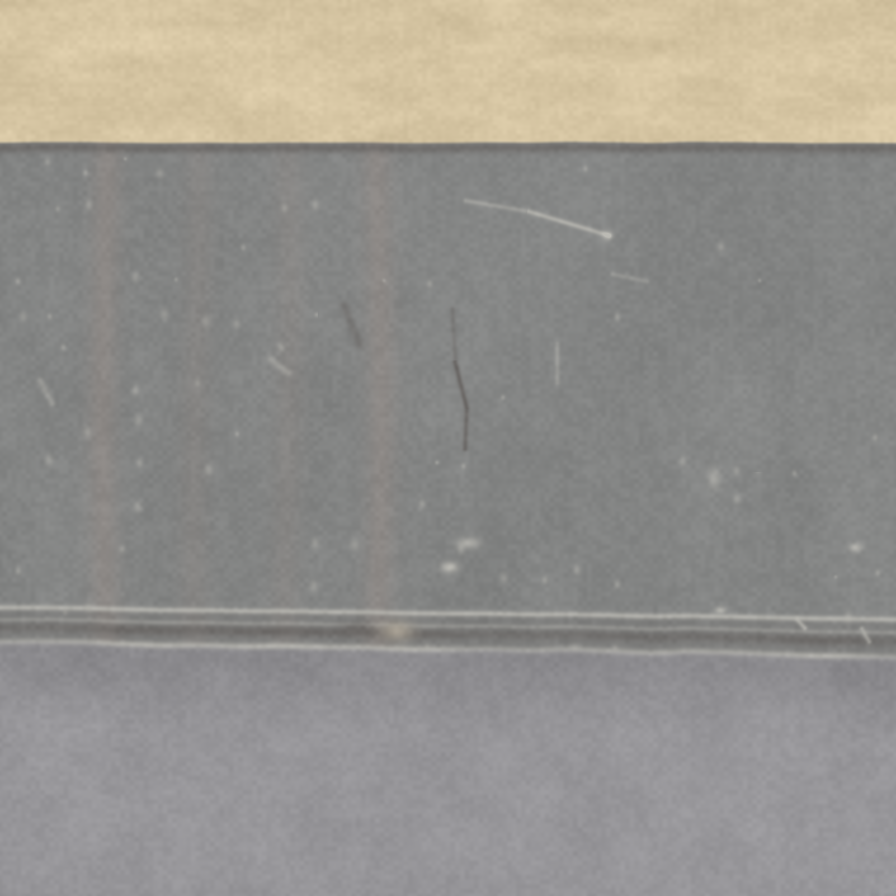
This texture is drawn by a WebGL 1 fragment shader. Its source:

```glsl
precision highp float;
uniform vec2 u_resolution;

const vec3 SAND = vec3(0.835, 0.77, 0.635);
const vec3 PLATE = vec3(0.515, 0.52, 0.517);
const vec3 BASE = vec3(0.592, 0.588, 0.602);
const vec3 SHADOW = vec3(0.40, 0.385, 0.375);
const vec3 GLINT = vec3(0.73, 0.725, 0.70);
const vec3 WARM = vec3(0.565, 0.54, 0.525);
const float SAND_EDGE = 0.841;
const float SOFT = 0.0025;
const float GRAIN = 0.035;
const float SPECK_CELLS = 24.0;

float hash(vec2 p) {
  return fract(sin(dot(p, vec2(127.1, 311.7))) * 43758.5453);
}

float noise(vec2 p) {
  vec2 i = floor(p), f = fract(p);
  f = f * f * (3.0 - 2.0 * f);
  return mix(mix(hash(i), hash(i + vec2(1.0, 0.0)), f.x),
             mix(hash(i + vec2(0.0, 1.0)), hash(i + 1.0), f.x), f.y);
}

float fbm(vec2 p) {
  float sum = 0.0, amp = 0.5;
  for (int i = 0; i < 4; i++) {
    sum += amp * noise(p);
    p = p * 2.03 + 17.0;
    amp *= 0.5;
  }
  return sum - 0.47;
}

float bell(float d, float width) {
  return exp(-d * d / (width * width));
}

float scratch(vec2 p, vec2 a, vec2 b, float width) {
  vec2 ab = b - a;
  float t = clamp(dot(p - a, ab) / dot(ab, ab), 0.0, 1.0);
  return bell(length(p - a - ab * t), width);
}

float dot2d(vec2 p, vec2 center, vec2 size) {
  vec2 d = (p - center) / size;
  return exp(-dot(d, d));
}

// Sparse pale flecks, denser toward the lower left
float flecks(vec2 p) {
  vec2 cell = floor(p * SPECK_CELLS);
  vec2 offset = 0.25 + 0.5 * vec2(hash(cell + 3.1), hash(cell + 8.7));
  vec2 size = mix(vec2(0.0022), vec2(0.005, 0.007), hash(cell + 5.3));
  float density = 0.10 + 0.16 * smoothstep(0.55, 0.1, p.x) + 0.10 * smoothstep(0.55, 0.35, p.y);
  float present = step(hash(cell + 1.9), density);
  return present * dot2d(p, (cell + offset) / SPECK_CELLS, size);
}

// Faint vertical bands on the plate
float streaks(vec2 p) {
  float sum = 0.0;
  for (int i = 0; i < 4; i++) {
    float k = float(i);
    float x = 0.117 + 0.102 * k + 0.003 * sin(p.y * 9.0 + k);
    float strength = mix(0.5, 1.0, step(abs(abs(k - 1.5) - 1.5), 0.1));
    sum += strength * bell(p.x - x, 0.016);
  }
  return sum;
}

vec3 plateColor(vec2 p) {
  vec3 c = PLATE + 0.05 * fbm(p * vec2(18.0, 9.0));
  c = mix(c, WARM, 0.7 * streaks(p));

  // Pale scratches and bright chips
  float pale = 0.45 * scratch(p, vec2(0.52, 0.776), vec2(0.59, 0.764), 0.003);
  pale = max(pale, 0.75 * scratch(p, vec2(0.59, 0.764), vec2(0.68, 0.737), 0.003));
  pale = max(pale, 0.3 * scratch(p, vec2(0.684, 0.694), vec2(0.722, 0.686), 0.003));
  pale = max(pale, 0.35 * scratch(p, vec2(0.622, 0.616), vec2(0.622, 0.573), 0.003));
  pale = max(pale, 0.4 * scratch(p, vec2(0.302, 0.599), vec2(0.322, 0.584), 0.004));
  pale = max(pale, 0.4 * scratch(p, vec2(0.045, 0.575), vec2(0.058, 0.55), 0.004));
  pale += dot2d(p, vec2(0.502, 0.367), vec2(0.009, 0.006));
  pale += 0.75 * dot2d(p, vec2(0.523, 0.394), vec2(0.012, 0.006));
  pale += 0.55 * dot2d(p, vec2(0.797, 0.466), vec2(0.007, 0.012));
  pale += 0.8 * dot2d(p, vec2(0.955, 0.389), vec2(0.007, 0.005));
  pale += 0.6 * dot2d(p, vec2(0.678, 0.737), vec2(0.006));
  c = mix(c, GLINT, clamp(pale + 0.4 * flecks(p), 0.0, 1.0));

  // Dark hairs
  float hair = 0.35 * scratch(p, vec2(0.505, 0.655), vec2(0.508, 0.596), 0.003);
  hair = max(hair, 0.8 * scratch(p, vec2(0.508, 0.596), vec2(0.521, 0.544), 0.003));
  hair = max(hair, 0.7 * scratch(p, vec2(0.521, 0.544), vec2(0.519, 0.499), 0.003));
  hair = max(hair, 0.45 * scratch(p, vec2(0.384, 0.659), vec2(0.401, 0.616), 0.005));
  return mix(c, SHADOW, hair);
}

void main() {
  vec2 p = gl_FragCoord.xy / u_resolution;
  float wobble = 0.003 * (noise(vec2(p.x * 22.0, 4.0)) - 0.5);
  float seamTop = 0.322 - 0.013 * p.x + 0.4 * wobble;
  float seamLow = 0.284 - 0.016 * p.x + wobble;

  // Three broad bands
  vec3 sand = SAND + 0.10 * fbm(p * vec2(14.0, 40.0));
  vec3 base = BASE + 0.05 * fbm(p * 20.0);
  base -= 0.055 * smoothstep(0.10, 0.0, seamLow - p.y);
  vec3 c = mix(base, plateColor(p), smoothstep(-SOFT, SOFT, p.y - seamLow));
  float edge = SAND_EDGE + 0.5 * wobble;
  c = mix(c, SHADOW, 0.65 * bell(p.y - edge + 0.006, 0.006));
  c = mix(c, sand, smoothstep(-SOFT, SOFT, p.y - edge));

  // Layered seam with dark grooves and bright rims
  float inside = smoothstep(-SOFT, SOFT, p.y - seamLow) * smoothstep(-SOFT, SOFT, seamTop - p.y);
  float groove = bell(p.y - mix(seamLow, seamTop, 0.42), 0.006);
  float patchy = 0.55 + 0.45 * noise(vec2(p.x * 13.0, 2.0));
  c = mix(c, SHADOW, inside * (0.2 + 0.6 * groove * patchy));
  c = mix(c, GLINT, 0.3 * inside * bell(p.y - mix(seamLow, seamTop, 0.65), 0.003));
  c = mix(c, GLINT, 0.75 * bell(p.y - seamTop, 0.0035));
  c = mix(c, GLINT, 0.8 * patchy * bell(p.y - seamLow, 0.004));
  c = mix(c, SHADOW, 0.6 * dot2d(p, vec2(0.398, 0.298), vec2(0.018, 0.007)));
  c = mix(c, GLINT * vec3(0.95, 0.91, 0.86), 0.8 * dot2d(p, vec2(0.443, 0.296), vec2(0.018, 0.011)));
  c = mix(c, GLINT, 0.8 * dot2d(p, vec2(0.804, 0.319), vec2(0.006, 0.004)));
  c = mix(c, GLINT, 0.7 * scratch(p, vec2(0.89, 0.309), vec2(0.898, 0.299), 0.003));
  c = mix(c, GLINT, 0.6 * scratch(p, vec2(0.962, 0.298), vec2(0.97, 0.284), 0.003));

  c += GRAIN * (noise(p * 190.0) - 0.5) + 0.5 * GRAIN * (noise(p * 85.0) - 0.5);
  gl_FragColor = vec4(clamp(c, 0.0, 1.0), 1.0);
}
```
